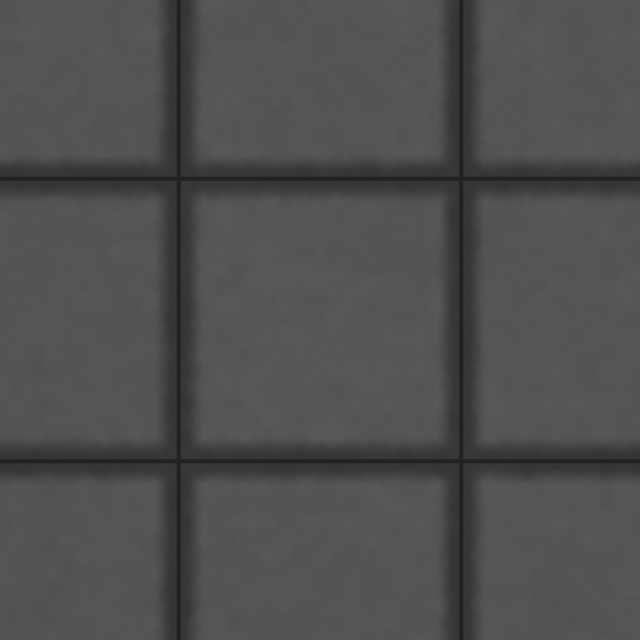
This texture is drawn by a Shadertoy shader. Its source:

```glsl
const float PITCH = 0.4414;          // spacing of the joints
const float JOINT_HALF = 0.0032;     // half width of a joint
const vec2 BEVEL = vec2(0.008, 0.041); // start and end of the shaded rim
const vec3 TILE_COLOR = vec3(0.333);
const vec3 RIM_COLOR = vec3(0.212);
const vec3 JOINT_COLOR = vec3(0.132);
const float GRAIN_SCALE = 38.0;
const float GRAIN_AMOUNT = 0.045;
const float TONE_AMOUNT = 0.012;     // brightness change between tiles
const float RIM_WEAR = 0.006;        // unevenness of the rim

float hash(vec2 p) {
    return fract(sin(dot(p, vec2(127.1, 311.7))) * 43758.5453);
}

float valueNoise(vec2 p) {
    vec2 i = floor(p);
    vec2 f = fract(p);
    f = f * f * (3.0 - 2.0 * f);
    float low = mix(hash(i), hash(i + vec2(1.0, 0.0)), f.x);
    float high = mix(hash(i + vec2(0.0, 1.0)), hash(i + vec2(1.0, 1.0)), f.x);
    return mix(low, high, f.y);
}

float fbm(vec2 p) {
    float sum = 0.0;
    float weight = 0.5;
    for (int octave = 0; octave < 4; octave++) {
        sum += weight * valueNoise(p);
        p = mat2(1.6, 1.2, -1.2, 1.6) * p + 7.3;
        weight *= 0.6;
    }
    return sum / 1.088;
}

void mainImage(out vec4 fragColor, in vec2 fragCoord) {
    vec2 uv = fragCoord / iResolution.xy;
    float pixel = 1.0 / min(iResolution.x, iResolution.y);

    // Square grid with one tile in the center
    vec2 cell = (uv - 0.5) / PITCH + 0.5;
    vec2 tileId = floor(cell);
    vec2 edge = (0.5 - abs(fract(cell) - 0.5)) * PITCH;

    // Soft shaded rim
    float grain = fbm(uv * GRAIN_SCALE + tileId * 19.0) - 0.5;
    vec2 rim = smoothstep(BEVEL.x, BEVEL.y, edge + grain * RIM_WEAR);
    vec3 color = mix(RIM_COLOR, TILE_COLOR, rim.x * rim.y);

    // Mottled surface and tone of each tile
    float cloud = fbm(uv * 7.0 + 3.7) - 0.5;
    float tone = hash(tileId + 5.0) - 0.5;
    color *= 1.0 + GRAIN_AMOUNT * (2.0 * grain + cloud) + TONE_AMOUNT * tone;

    // Dark joints
    float jointDistance = min(edge.x, edge.y) - JOINT_HALF;
    float joint = 1.0 - smoothstep(-0.75 * pixel, 0.75 * pixel, jointDistance);
    color = mix(color, JOINT_COLOR, joint);

    fragColor = vec4(color, 1.0);
}
```
